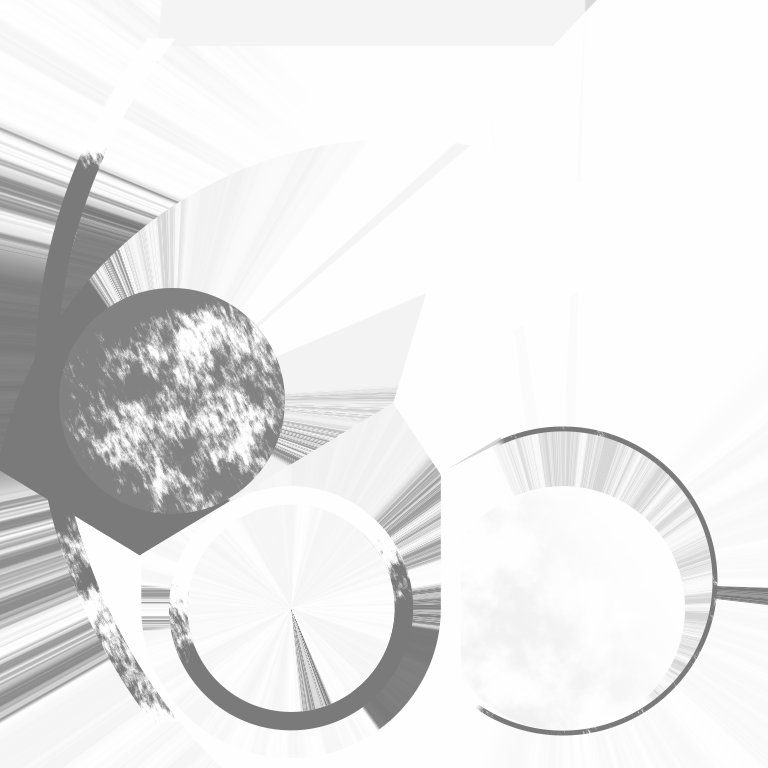
Reproduce this background procedurally as a WebGL 1 fragment shader.

```glsl
precision highp float;
// Pale abstract collage: grainy disc, broken rings and fans of grey rays on white.
uniform vec2 u_resolution;

#define PAPER 0.995
#define INK 0.48
#define ARC_C vec2(0.781, 0.508)
#define DISC_C vec2(0.224, 0.478)
#define RING_C vec2(0.379, 0.208)
#define HOOP_C vec2(0.733, 0.2435)
#define FAN_C vec2(0.733, 0.208)
#define LEAF_C vec2(0.517, 0.288)
#define GRAIN_SCALE 24.0

float hash(vec2 p) {
  vec3 h = fract(p.xyx * 0.1031);
  h += dot(h, h.yzx + 33.33);
  return fract((h.x + h.y) * h.z);
}

float noise(vec2 p) {
  vec2 i = floor(p), f = fract(p);
  f = f * f * (3.0 - 2.0 * f);
  return mix(mix(hash(i), hash(i + vec2(1, 0)), f.x),
             mix(hash(i + vec2(0, 1)), hash(i + vec2(1, 1)), f.x), f.y);
}

float fbm(vec2 p) {
  float sum = 0.0, amp = 0.5;
  for (int i = 0; i < 5; i++) {
    sum += amp * noise(p);
    p = mat2(1.7, 1.2, -1.2, 1.7) * p + 7.3;
    amp *= 0.6;
  }
  return sum / 1.153;
}

// Smooth coverage of the inside of a signed distance.
float fill(float d) { return clamp(0.5 - d * min(u_resolution.x, u_resolution.y), 0.0, 1.0); }

// Signed distance to a line, negative on its left side.
float edge(vec2 p, vec2 a, vec2 b) {
  vec2 e = normalize(b - a);
  return (p.x - a.x) * e.y - (p.y - a.y) * e.x;
}

float band(float x, float lo, float hi, float soft) {
  return smoothstep(lo - soft, lo + soft, x) * (1.0 - smoothstep(hi - soft, hi + soft, x));
}

float angle(vec2 v) { return degrees(atan(v.y, v.x + 1e-6)); }

// One-dimensional layered noise, drawn out into rays.
float streak(float x, float seed) {
  float n = 0.45 * noise(vec2(x, seed)) + 0.33 * noise(vec2(x * 3.1, seed + 9.0))
          + 0.22 * noise(vec2(x * 9.7, seed + 21.0));
  return smoothstep(0.25, 0.75, n);
}

// Scratchy ink whose coverage grows with amount.
float grain(vec2 p, float amount) {
  float n = 0.58 * fbm(p * GRAIN_SCALE) + 0.42 * fbm(p * vec2(190.0, 100.0) + p.yx * 60.0);
  return smoothstep(-0.12, 0.12, n - 1.0 + amount);
}

// A faint straight stroke.
float stroke(vec2 p, vec2 a, vec2 b, float width) {
  vec2 v = b - a;
  float t = clamp(dot(p - a, v) / dot(v, v), 0.0, 1.0);
  return fill(length(p - a - v * t) - width * t);
}

void main() {
  vec2 p = gl_FragCoord.xy / u_resolution;
  float ink = 0.0;

  // Top slab and thin strokes
  float slab = fill(0.94 - p.y) * fill(edge(p, vec2(0.72, 0.94), vec2(0.777, 1.0)))
             * fill(0.205 - p.x + (p.y - 0.94) * 0.1);
  ink += 0.075 * slab + 0.2 * slab * fill(0.762 - p.x);
  ink += 0.02 * stroke(p, vec2(0.762, 1.0), vec2(0.742, 0.45), 0.007);
  ink += 0.02 * stroke(p, vec2(0.638, 0.85), vec2(0.695, 0.43), 0.009);

  // Lines dividing the upper body from the lower hull
  float above = fill(edge(p, vec2(0.182, 0.277), vec2(0.512, 0.475)));
  float body = above * fill(edge(p, vec2(0.111, 0.32), vec2(0.182, 0.277)));

  // Left rays, projected from the arc centre onto the left border
  float arc = length(p - ARC_C);
  float inside = fill(arc - 0.707);
  float s = 0.508 + 0.781 * (p.y - 0.508) / max(0.781 - p.x, 0.1);
  float core = band(s, 0.37, mix(0.68, 0.76, inside), 0.05);
  float rays = band(s, 0.06, 0.843, 0.004) * max(core * (0.93 + 0.07 * streak(s * 60.0, 2.0)),
               streak(s * 38.0, 4.0) * mix(0.85, 1.0, inside));
  rays += 0.07 * streak(s * 24.0, 6.0) * (1.0 - band(s, 0.06, 0.843, 0.004));
  rays *= 1.0 - smoothstep(0.2, 0.42, p.x);
  ink = mix(ink, max(ink, rays), mix(1.0, body, inside));

  // Leaf and kite, with rays fanned from the disc
  vec2 q = p - DISC_C;
  float a = angle(q);
  float fan = 0.06 * band(a, 53.0, 125.0, 0.4) * (0.5 + streak(a * 0.15, 11.0));
  fan += 0.25 * band(a, 86.0, 102.0, 2.0) * streak(a * 0.5, 12.0);
  fan += band(a, 107.0, 125.0, 4.0) * streak(a * 0.5, 13.0) * 0.8;
  fan += 0.065 * band(a, 40.6, 42.3, 0.2) * fill(length(q) - 0.56);
  float kite = 0.08 + 0.3 * band(a, -6.0, 3.0, 1.5) * streak(a * 1.3, 14.0)
             + 0.75 * band(a, -29.0, -10.0, 3.0) * streak(a * 0.6, 15.0);
  fan += kite * band(a, -60.0, 23.0, 0.3) * fill(edge(p, vec2(0.512, 0.475), vec2(0.553, 0.612)));
  fan = max(fan, band(a, 124.0, 200.0, 1.0) + band(a, -200.0, -60.0, 1.0));
  ink = mix(ink, fan, fill(length(p - LEAF_C) - 0.531) * body);

  // Long grainy arc on the left
  float arcInk = 0.25 + 0.65 * band(p.y, 0.35, 0.74, 0.09) + 0.22 * band(p.y, 0.06, 0.8, 0.03);
  ink = mix(ink, grain(p, arcInk), fill(abs(arc - 0.7215) - 0.0145) * fill(0.06 - p.y) * fill(p.y - 0.95));

  // Mottled disc
  float mottle = 0.54 - 0.9 * q.x * smoothstep(0.0, 0.1, q.y) + 0.12 * smoothstep(0.1, 0.147, length(q));
  ink = mix(ink, grain(p, mottle) * 0.94, fill(length(q) - 0.147));

  // Lower hull and its rays
  q = p - RING_C;
  float b = angle(q), r = length(q);
  float hull = (1.0 - above) * fill(edge(p, vec2(0.574, 0.382), vec2(0.512, 0.475)))
             * fill(length(vec2(q.x, min(q.y, 0.0))) - 0.195);
  float hullInk = 0.05 * streak(b * 0.15, 31.0) + 0.05 * band(b, 45.0, 125.0, 2.0);
  hullInk += 0.7 * band(b, 18.0, 46.0, 3.0) * streak(b * 0.4, 32.0);
  hullInk += band(b, -7.0, 9.0, 1.0) * (0.4 + 0.5 * streak(b, 33.0));
  hullInk += 0.95 * band(b, -54.0, -8.0, 1.0);
  hullInk += 0.75 * band(180.0 - abs(b), -1.0, 9.0, 1.0) * streak(q.y * 180.0, 34.0);
  ink = mix(ink, min(hullInk, 1.0), hull);

  // Ring with a conic interior
  float cone = 0.06 * streak(b * 0.12, 41.0);
  cone += band(b, -84.0, -67.0, 1.0) * (0.2 + 0.7 * streak(b * 0.35, 42.0));
  ink = mix(ink, cone, fill(r - 0.135));
  float ringInk = 0.56 - 0.55 * q.y / max(r, 0.01) + 0.12 * q.x / max(r, 0.01);
  ink = mix(ink, grain(p, ringInk), fill(abs(r - 0.147) - 0.012));

  // Right hoop: outer rays, tail, inner fan, clouds and rim
  q = p - HOOP_C;
  r = length(q);
  float c = angle(q), f = angle(p - FAN_C), disc = fill(r - 0.2005);
  float outer = 0.04 * streak(c * 0.2, 51.0) * band(c, -110.0, 45.0, 8.0);
  float tail = band(c, -6.7, -1.9, 0.2);
  outer = mix(outer, 0.65 + 0.35 * streak(c * 1.2, 52.0), tail);
  ink = mix(ink, max(ink, outer), (1.0 - disc) * step(r, 0.5));
  float spokes = band(f, -45.0, 112.0, 4.0) * (0.03 + 0.27 * streak(f * 0.3, 53.0));
  ink = mix(ink, spokes, disc * fill(0.159 - length(p - FAN_C)) * fill(0.63 - p.x));
  float cloud = smoothstep(0.35, 0.75, fbm(p * 18.0)) * smoothstep(0.13, -0.1, q.x + q.y * 0.6);
  ink += 0.09 * cloud * fill(length(p - FAN_C) - 0.159) * fill(0.6 - p.x);
  float rim = band(c, -123.0, 114.0, 2.0) * fill(abs(r - 0.198) - 0.0032);
  ink = mix(ink, grain(p * 1.7, 0.7), rim);
  ink += 0.3 * stroke(p, vec2(0.586, 0.391), vec2(0.651, 0.427), 0.003) * (1.0 - rim);

  gl_FragColor = vec4(vec3(mix(PAPER, INK, clamp(ink, 0.0, 1.0))), 1.0);
}
```
